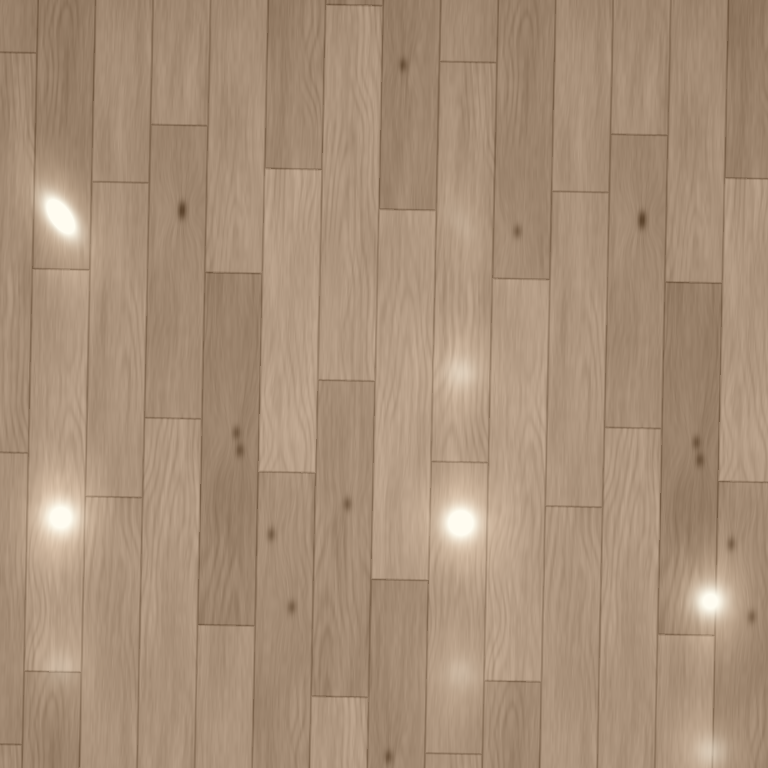
Write a Shadertoy shader that draws this texture.

```glsl
// Slightly rotated oak plank floor with lamps reflected in its satin finish.
// Eight staggered columns of two planks repeat; noise draws grain, arches and
// knots inside each plank, and a loose lattice of gaussians adds the glare.

const float TILT = 0.021;            // rotation of the floor, radians
const float PLANK_WIDTH = 0.0749;
const float FIRST_SEAM = 0.0286;
const float PERIOD = 0.901;          // height of two planks
const float SEAM_WIDTH = 0.0011;
const float SEAM_DEPTH = 0.12;
const float TONE_RANGE = 0.075;      // brightness spread between planks
const float GRAIN = 0.085;
const float ARCH_GRAIN = 0.04;
const float KNOT_DEPTH = 0.17;
const float VIGNETTE = 0.13;
const vec3 OAK = vec3(0.655, 0.56, 0.47);
const vec3 GLARE = vec3(1.0, 0.99, 0.94);
const vec3 HALO = vec3(0.27, 0.265, 0.25);

// Per column: lower joint, upper joint, tone between them, tone of the other plank
const vec4 COLUMNS[8] = vec4[8](
    vec4(0.411, 0.932, 0.0, -0.1), vec4(0.127, 0.651, 0.4, -0.45),
    vec4(0.356, 0.766, 0.1, 0.1), vec4(0.460, 0.842, -0.3, 0.25),
    vec4(0.192, 0.651, -0.9, 0.1), vec4(0.393, 0.788, 0.6, -0.3),
    vec4(0.514, 1.003, 0.3, -0.5), vec4(0.256, 0.738, 0.4, -0.6));

// Lamp strengths, bottom row to top row, for each lamp column
const vec4 LAMPS[3] = vec4[3](
    vec4(0.35, 1.0, 0.0, 1.2), vec4(0.35, 1.1, 0.5, 0.25), vec4(0.5, 0.9, 0.0, 0.0));
const vec3 LAMP_X = vec3(0.079, 0.600, 0.925);
const vec3 LAMP_Y = vec3(0.130, 0.123, 0.021);
const float LAMP_STEP = 0.196;

float hash(vec2 p) {
    return fract(sin(dot(p, vec2(127.1, 311.7))) * 43758.5453);
}

float noise(vec2 p) {
    vec2 i = floor(p), f = fract(p);
    f = f * f * (3.0 - 2.0 * f);
    return mix(mix(hash(i), hash(i + vec2(1, 0)), f.x),
               mix(hash(i + vec2(0, 1)), hash(i + vec2(1, 1)), f.x), f.y);
}

// Brightness offset of the wood; s runs across the plank, t along it
float wood(float s, float t, float len, float tone, vec2 seed) {
    // Knots occur on the darker planks and bend the fibres around them
    float knots = 0.0, bend = 0.0;
    for (int i = 0; i < 2; i++) {
        vec2 k = seed + float(i) * 3.7;
        vec2 centre = vec2(0.25 + 0.5 * hash(k), len * (0.15 + 0.7 * hash(k + 5.3)));
        vec2 d = (vec2(s, t) - centre) * vec2(PLANK_WIDTH, 0.6);
        float present = step(tone, -0.25) * step(0.25, hash(k + 9.1));
        knots += present * exp(-dot(d, d) / 0.00003);
        bend += present * d.x * 30.0 * exp(-dot(d, d) / 0.0004);
    }

    // Long fibres, short pores and soft blotches
    vec2 q = vec2(s + 0.12 * noise(vec2(s * 2.0, t * 9.0) + seed) + 0.3 * bend, t);
    float fibre = noise(q * vec2(24.0, 14.0) + seed) - 0.5;
    float pore = noise(q * vec2(42.0, 70.0) + seed.yx) - 0.5;
    float blotch = noise(q * vec2(4.0, 9.0) + seed + 7.0) - 0.5;
    float streaks = 0.45 * fibre + 0.4 * pore + 0.6 * blotch;

    // Nested arches along a wandering axis, fading in and out
    float axis = s - 0.3 - 0.4 * hash(seed) - 0.2 * (noise(vec2(t * 6.0, seed.x)) - 0.5);
    float field = 8.0 * sqrt(axis * axis + 0.004) + 9.0 * t
                + 2.0 * noise(vec2(s * 3.0, t * 14.0) + seed);
    float ring = 0.5 + 0.5 * sin(6.2832 * field);
    float patchy = smoothstep(0.35, 0.75, noise(vec2(s * 1.5, t * 6.0) + seed + 11.0));

    return TONE_RANGE * tone + GRAIN * streaks
         + ARCH_GRAIN * patchy * (0.35 - ring * ring) - KNOT_DEPTH * knots;
}

void mainImage(out vec4 fragColor, in vec2 fragCoord) {
    vec2 uv = fragCoord / iResolution.y;
    float pixel = 1.0 / iResolution.y;
    vec2 floorPos = vec2(uv.x - TILT * uv.y, uv.y + TILT * uv.x);

    // Find the column, then the plank within its repeat
    float across = (floorPos.x - FIRST_SEAM) / PLANK_WIDTH + 1.0;
    float column = mod(floor(across), 8.0);
    float s = fract(across);
    vec4 layout_ = COLUMNS[int(column)];
    float len = layout_.y - layout_.x;
    float t = mod(floorPos.y - layout_.x, PERIOD);
    float tone = layout_.z, second = step(len, t);
    if (second > 0.5) {
        t -= len;
        len = PERIOD - len;
        tone = layout_.w;
    }
    vec2 seed = vec2(column * 17.3 + 3.1, second * 41.7 + column * 5.9);

    // Wood, seams and uneven room light
    vec3 color = OAK + wood(s, t, len, tone, seed);
    float edge = min(min(s, 1.0 - s) * PLANK_WIDTH, min(t, len - t));
    color -= SEAM_DEPTH * (1.0 - smoothstep(0.0, SEAM_WIDTH + pixel, edge));
    vec2 fromCentre = uv - vec2(0.52, 0.38);
    color += 0.02 - VIGNETTE * dot(fromCentre, fromCentre);

    // Reflected lamps: tight core inside a tall halo, the top row smeared
    for (int c = 0; c < 3; c++) {
        for (int r = 0; r < 4; r++) {
            float power = LAMPS[c][r];
            vec2 d = uv - vec2(LAMP_X[c], LAMP_Y[c] + LAMP_STEP * float(r));
            if (r == 3) d.y += 0.7 * d.x;
            float core = exp(-dot(d, d) / 0.00042);
            float halo = exp(-dot(d * vec2(1.0, 0.75), d * vec2(1.0, 0.75)) / 0.0022);
            color += HALO * halo * min(power, 1.0) * 0.75;
            color = mix(color, GLARE, min(1.0, 1.5 * core * power * power));
        }
    }
    fragColor = vec4(clamp(color, 0.0, 1.0), 1.0);
}
```
